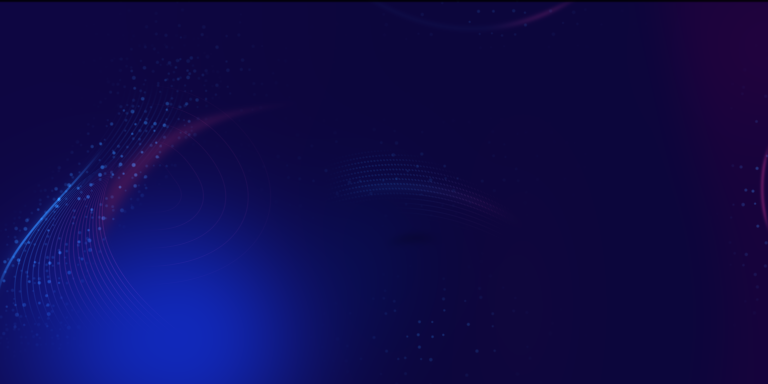
Write a WebGL 2 fragment shader that draws this background.

```glsl
#version 300 es
precision highp float;

uniform vec2 u_resolution;
out vec4 outColor;

const vec3 NAVY = vec3(0.048, 0.022, 0.236);
const vec3 INDIGO = vec3(0.056, 0.024, 0.260);
const vec3 PLUM = vec3(0.098, 0.010, 0.236);
const vec3 ROYAL = vec3(0.068, 0.158, 0.725);
const vec3 CYAN = vec3(0.130, 0.500, 0.680);
const vec3 ROSE = vec3(0.460, 0.130, 0.220);
const vec3 MAUVE = vec3(0.340, 0.100, 0.340);

float hash(vec2 cell) {
    return fract(sin(dot(cell, vec2(127.1, 311.7))) * 43758.5);
}

// Soft spot, 1 at the centre, with separate radii
float glow(vec2 p, vec2 center, vec2 radii) {
    vec2 q = (p - center) / radii;
    return exp(-dot(q, q));
}

float stroke(float d, float halfWidth, float aa) {
    return 1.0 - smoothstep(halfWidth - aa * 0.5, halfWidth + aa, abs(d));
}

// Window that fades at both ends
float window(float x, float lo, float hi, float fade) {
    return smoothstep(lo - fade, lo + fade, x) * (1.0 - smoothstep(hi - fade, hi + fade, x));
}

// One jittered round dot in some cells of a grid
float sparkles(vec2 p, float scale, float density, float radius, float aa) {
    vec2 cell = floor(p * scale);
    vec2 jitter = 0.25 + 0.5 * vec2(hash(cell + 3.7), hash(cell + 9.2));
    float d = length(fract(p * scale) - jitter) / scale;
    float size = radius * mix(0.5, 1.0, hash(cell + 5.1));
    return step(hash(cell), density) * (1.0 - smoothstep(size - aa, size + aa, d));
}

vec3 backdrop(vec2 p) {
    vec3 color = mix(INDIGO, NAVY, smoothstep(0.1, 1.1, p.x));
    color += vec3(-0.012, 0.018, 0.040) * glow(p, vec2(0.96, 0.32), vec2(0.18, 0.24));
    color += vec3(0.012, 0.004, 0.004) * glow(p, vec2(1.36, 0.2), vec2(0.14, 0.32));

    // Plum curtain on the right with a wavy edge
    float edge = 1.85 - 0.15 * smoothstep(0.35, 1.0, p.y) + 0.015 * sin(p.y * 9.0);
    float curtain = smoothstep(edge - 0.08, edge + 0.13, p.x);
    color = mix(color, PLUM, curtain * mix(0.7, 1.0, p.y));
    color += vec3(0.030, 0.0, 0.006) * glow(p, vec2(2.0, 0.87), vec2(0.2, 0.2));

    // Round light with a broad, flat middle
    vec2 q = (p - vec2(0.46, 0.12)) / vec2(mix(0.42, 0.34, smoothstep(0.36, 0.56, p.x)), 0.32);
    float light = exp(-pow(dot(q, q), 1.15));
    return mix(color, ROYAL, light);
}

// Fine threads hanging between two bowed edges
vec3 threads(vec2 p, float aa) {
    float left = 0.03 + 2.2 * pow(abs(p.y - 0.24), 2.0);
    float right = 0.27 + 2.1 * pow(abs(p.y - 0.45), 2.0);
    float span = max(right - left, 0.02);
    float t = (p.x - left) / span;
    float d = (fract(t * 20.0) - 0.5) * span / 20.0;
    float mask = window(t, 0.0, 1.0, 0.03) * window(p.y, 0.22, 0.53, 0.1);
    return mix(CYAN, ROSE, smoothstep(0.0, 0.6, t)) * stroke(d, 0.0009, aa) * mask * 0.24;
}

// Faint oval loops that open to the right
float loops(vec2 p, float aa) {
    vec2 q = (p - vec2(0.38, 0.51)) * vec2(1.0, 1.25);
    float r = length(q) + 0.01 * sin(atan(q.y, q.x) * 3.0);
    float d = (fract(r * 17.0) - 0.5) / 17.0;
    return stroke(d, 0.0008, aa) * window(r, 0.07, 0.32, 0.06) * smoothstep(-0.02, 0.12, q.x);
}

// Opacity of the tapering ribbon
float ribbon(vec2 p) {
    float decay = exp(-5.5 * (p.x - 0.27));
    float d = (p.y - 0.75 + 0.3 * decay) / sqrt(1.0 + pow(1.65 * decay, 2.0));
    float width = mix(0.032, 0.009, smoothstep(0.25, 0.7, p.x));
    float fade = smoothstep(0.23, 0.3, p.x) * (1.0 - smoothstep(0.34, 0.8, p.x));
    return exp(-d * d / (width * width)) * fade * 0.6;
}

// Bright strand with a thin veil and scattered dots around it
vec3 strand(vec2 p, float aa) {
    float d = (p.x - 0.36 * smoothstep(0.2, 0.8, p.y) + 0.01) * 0.76;
    float power = window(p.y, 0.28, 0.54, 0.1);
    float core = stroke(d, 0.002, aa) * 0.52 + exp(-abs(d) * 110.0) * 0.2;
    float veilLines = stroke((fract(d * 95.0) - 0.5) / 95.0, 0.0008, aa);
    float veil = veilLines * window(d, 0.0, 0.1, 0.03) * window(p.y, 0.59, 0.72, 0.08);
    float spread = window(d, -0.03, 0.14, 0.05) * window(p.y, 0.2, 0.78, 0.16);
    float dots = sparkles(p, 36.0, 0.45, 0.005, aa) + 0.4 * sparkles(p + 0.37, 58.0, 0.4, 0.004, aa);
    return CYAN * (core * power + veil * 0.13 + dots * spread * 0.5);
}

// Dotted mesh bent along an arc
vec3 mesh(vec2 p, float aa) {
    float v = p.y - 0.515 + 0.9 * pow(p.x - 1.03, 2.0);
    float height = mix(0.085, 0.02, smoothstep(0.95, 1.32, p.x));
    vec2 pitch = vec2(120.0, 80.0);
    vec2 grid = (fract(vec2(p.x + v * 0.3, v) * pitch) - 0.5) / pitch;
    float dots = stroke(length(grid), 0.0018, aa);
    float area = window(v, -0.015, height, 0.025) * window(p.x, 0.9, 1.29, 0.06);
    float rim = exp(-v * v * 4000.0) * window(p.x, 0.95, 1.3, 0.08);
    vec3 tint = mix(CYAN, ROSE, smoothstep(1.0, 1.32, p.x));
    float rows = stroke(grid.y, 0.0008, aa) * window(v, -0.07, 0.0, 0.015) * window(p.x, 1.08, 1.27, 0.06);
    return tint * (dots * area * 0.14 + rim * 0.07 + rows * 0.06);
}

void main() {
    vec2 p = gl_FragCoord.xy / u_resolution.y;
    float aa = 1.0 / u_resolution.y;
    vec3 color = mix(backdrop(p), MAUVE, ribbon(p));
    color += threads(p, aa) + strand(p, aa) + mesh(p, aa);
    color += ROSE * loops(p, aa) * 0.1;

    // Dark wisp under the mesh
    float wisp = p.y - 0.36 - 0.02 * sin((p.x - 0.98) * 14.0);
    color *= 1.0 - 0.15 * exp(-wisp * wisp * 4000.0) * window(p.x, 1.03, 1.12, 0.04);

    // Arcs at the top and at the right edge
    float topArc = p.y - 0.925 - 1.1 * pow(p.x - 1.23, 2.0);
    vec3 arcTint = mix(CYAN * 0.04, ROSE * 0.28, smoothstep(1.25, 1.42, p.x));
    color += arcTint * exp(-topArc * topArc * 14000.0) * window(p.x, 0.95, 1.48, 0.06);
    float sideArc = p.x - 1.985 - 1.4 * pow(p.y - 0.51, 2.0);
    color += ROSE * exp(-sideArc * sideArc * 40000.0) * window(p.y, 0.42, 0.6, 0.04) * 0.5;

    // Loose dots in separate clusters
    float clusters = glow(p, vec2(1.15, 0.13), vec2(0.16, 0.1)) * 0.6
        + glow(p, vec2(1.97, 0.5), vec2(0.05, 0.2)) * 0.8
        + glow(p, vec2(1.05, 0.56), vec2(0.25, 0.08)) * 0.3
        + glow(p, vec2(1.28, 0.95), vec2(0.2, 0.05)) * 0.4
        + glow(p, vec2(0.5, 0.83), vec2(0.16, 0.12)) * 0.3;
    color += CYAN * sparkles(p + 0.11, 32.0, 0.38, 0.0045, aa) * clusters * 0.5;

    color *= 1.0 - 0.8 * smoothstep(0.992, 0.998, p.y);
    outColor = vec4(color, 1.0);
}
```
